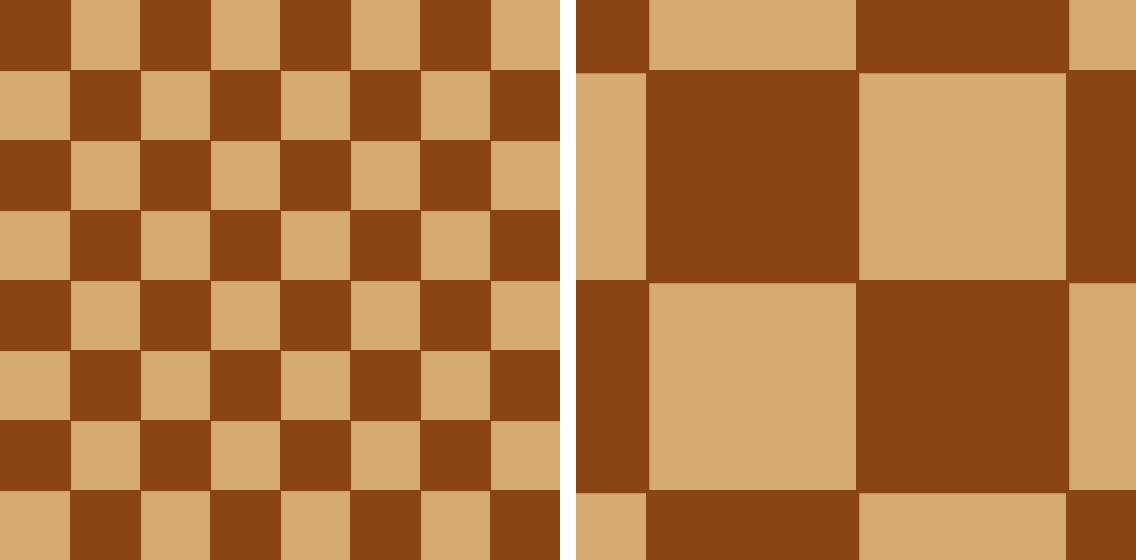
Left, the full canvas; right, a detail of the centre.
Reproduce this pattern procedurally as a WebGL 2 fragment shader.

```glsl
#version 300 es
precision highp float;
// Checkerboard of flat tan and brown squares, tan at the lower left.
// Thin brown grid lines trim the left and top of each inner tan square.
// Tan area = product of smoothed column and row bands, for both parities.

#define CELLS 8.0
#define LINE_WIDTH 0.015625  // as a share of one cell
#define BROWN vec3(0.545, 0.271, 0.075)
#define TAN vec3(0.84, 0.67, 0.44)

uniform vec2 u_resolution;
out vec4 fragColor;

// Coverage per axis of the tan bands that repeat every two cells
vec2 bandCoverage(vec2 cellPos, float parity, vec2 pixel) {
    vec2 center = parity + 0.5 + 0.5 * LINE_WIDTH * vec2(1.0, -1.0);
    float halfWidth = 0.5 * (1.0 - LINE_WIDTH);
    vec2 offset = abs(mod(cellPos - center + 1.0, 2.0) - 1.0);
    return clamp((halfWidth - offset) / pixel + 0.5, 0.0, 1.0);
}

void main() {
    vec2 pixel = CELLS / u_resolution;
    vec2 cellPos = gl_FragCoord.xy * pixel;

    // Hold the outer half cells constant: no grid line on the border
    cellPos = clamp(cellPos, 0.5, CELLS - 0.5);

    // Tan squares lie where row and column share the same parity
    vec2 evenBand = bandCoverage(cellPos, 0.0, pixel);
    vec2 oddBand = bandCoverage(cellPos, 1.0, pixel);
    float tanCoverage = evenBand.x * evenBand.y + oddBand.x * oddBand.y;

    fragColor = vec4(mix(BROWN, TAN, tanCoverage), 1.0);
}
```
